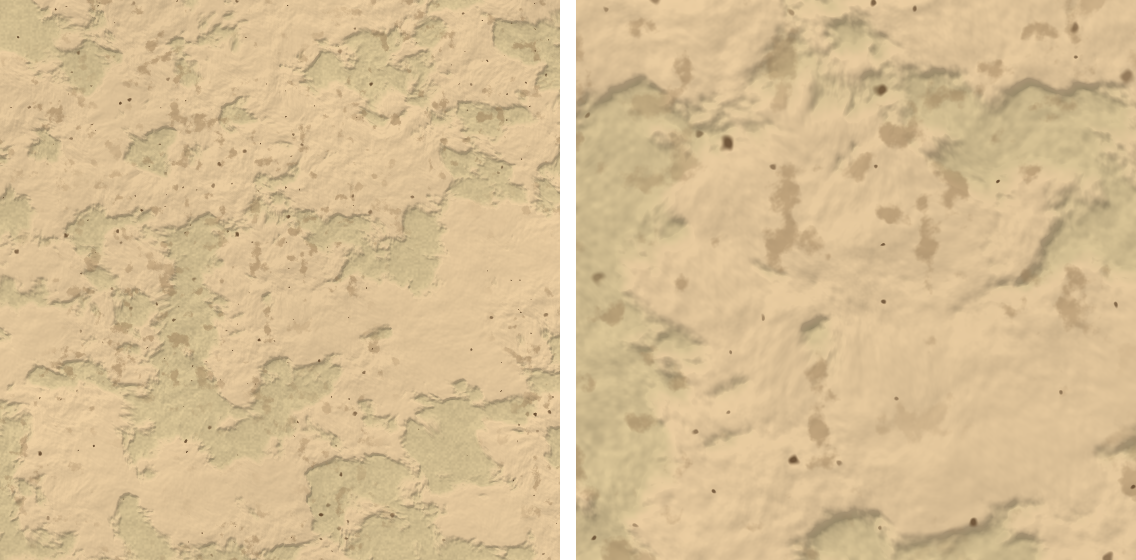
Left, the full canvas; right, a detail of the centre.
This texture is drawn by a WebGL 1 fragment shader. Its source:

```glsl
precision highp float;
uniform vec2 u_resolution;

float hash(vec2 p) {
  return fract(sin(dot(p, vec2(127.1, 311.7))) * 43758.5453);
}

float noise(vec2 p) {
  vec2 i = floor(p), f = fract(p);
  f = f * f * (3.0 - 2.0 * f);
  return mix(mix(hash(i), hash(i + vec2(1.0, 0.0)), f.x),
             mix(hash(i + vec2(0.0, 1.0)), hash(i + vec2(1.0, 1.0)), f.x), f.y);
}

float fbm(vec2 p) {
  float sum = 0.0, weight = 0.52;
  for (int i = 0; i < 5; i++) {
    sum += weight * noise(p);
    p = mat2(1.6, 1.2, -1.2, 1.6) * p + 17.3;
    weight *= 0.5;
  }
  return sum;
}

// Crumbly regions alternate with smoothly trowelled ones
float roughness(vec2 p) {
  return smoothstep(0.38, 0.64, fbm(p * 5.0 + 31.0));
}

// x: height, y: cover of the smooth top coat
vec2 relief(vec2 p, float rough) {
  vec2 warp = vec2(noise(p * 19.0 + 5.0), noise(p * 19.0 + 47.0)) - 0.5;
  vec2 q = p + 0.025 * warp;
  float broad = fbm(q * vec2(12.0, 15.0));
  float crumbs = fbm(q * 38.0 + 9.0);
  float coat = smoothstep(0.37, 0.49, broad + 0.22 * (crumbs - 0.5));
  float height = 0.42 * coat + 0.5 * broad + crumbs * mix(0.1, 0.55, rough);
  return vec2(height, coat);
}

// Small dark holes scattered on a jittered grid
float pits(vec2 p, float rough) {
  vec2 cell = floor(p * 36.0);
  float dark = 0.0;
  for (int y = -1; y <= 1; y++) {
    for (int x = -1; x <= 1; x++) {
      vec2 id = cell + vec2(float(x), float(y));
      vec2 center = (id + vec2(hash(id + 3.1), hash(id + 8.7))) / 36.0;
      float size = mix(0.0012, 0.0042, pow(hash(id + 21.3), 3.0));
      vec2 d = p - center;
      d += 0.003 * (vec2(noise(p * 210.0), noise(p * 210.0 + 60.0)) - 0.5);
      float present = step(hash(id + 14.9), 0.04 + 0.16 * rough);
      float spot = 1.0 - smoothstep(size * 0.4, size * 1.4, length(d));
      dark = max(dark, present * spot * mix(0.35, 0.9, hash(id + 5.5)));
    }
  }
  return dark;
}

void main() {
  vec2 p = gl_FragCoord.xy / min(u_resolution.x, u_resolution.y);
  float rough = roughness(p);
  vec2 surface = relief(p, rough);

  // Light falls from the upper left
  vec2 toLight = vec2(-0.0010, 0.0018);
  float slope = relief(p - toLight, rough).x - relief(p + toLight, rough).x;
  float shade = clamp(slope * 0.95, -0.24, 0.045);

  // Sandy top coat over a greenish, grainy base
  vec3 sand = vec3(0.875, 0.765, 0.600);
  vec3 base = vec3(0.805, 0.727, 0.555);
  vec3 color = mix(base, sand, surface.y);
  color *= 1.0 + 0.09 * (fbm(p * 4.0 + 73.0) - 0.5);
  float grain = noise(p * 270.0) - 0.5;
  color *= 1.0 + grain * mix(0.075, 0.018, surface.y);
  color *= 1.0 + shade;

  // Stained crevices and pits
  float crevice = rough * (1.0 - smoothstep(0.24, 0.38, fbm(p * 48.0 + 12.0)));
  color = mix(color, vec3(0.60, 0.49, 0.35), 0.5 * crevice);
  color = mix(color, vec3(0.36, 0.26, 0.16), pits(p, rough));

  gl_FragColor = vec4(color, 1.0);
}
```
